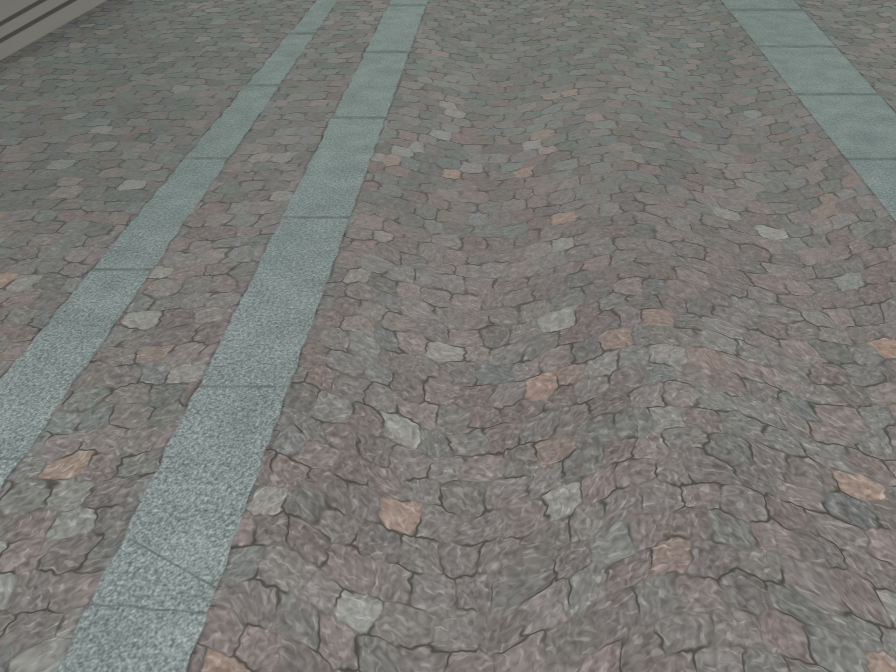
A WebGL 2 fragment shader for this texture:

```glsl
#version 300 es
precision highp float;
// Worn cobbled pavement in perspective, crossed by three strips of granite slabs.
uniform vec2 u_resolution;
out vec4 outColor;

const float HORIZON = 0.4;    // height of the horizon above the top edge
const float STONE = 0.052;    // cobble size on the ground plane

float hash(vec2 p) {
  vec3 q = fract(p.xyx * 0.1031);
  q += dot(q, q.yzx + 33.33);
  return fract((q.x + q.y) * q.z);
}

vec2 hash2(vec2 p) { return vec2(hash(p), hash(p + 71.7)); }

// Gradient noise, roughly -0.7 to 0.7
float noise(vec2 p) {
  vec2 i = floor(p), f = fract(p), w = f * f * (3.0 - 2.0 * f);
  vec4 corner;
  for (int k = 0; k < 4; k++) {
    vec2 o = vec2(k & 1, k >> 1);
    float a = 6.2832 * hash(i + o);
    corner[k] = dot(vec2(cos(a), sin(a)), f - o);
  }
  return 1.4 * mix(mix(corner.x, corner.y, w.x), mix(corner.z, corner.w, w.x), w.y);
}

float fbm(vec2 p) {
  float sum = 0.0, amp = 0.6;
  for (int i = 0; i < 3; i++) { sum += amp * noise(p); p = p * 2.1 + 17.3; amp *= 0.5; }
  return sum;
}

// Staggered squarish cells: x = distance to the joint, yz = cell id
vec3 cobbles(vec2 p) {
  vec2 base = floor(p), id = base;
  float near = 9.0, next = 9.0;
  for (int j = -1; j <= 1; j++)
    for (int i = -2; i <= 1; i++) {
      vec2 cell = base + vec2(i, j);
      vec2 centre = cell + 0.5 + 0.36 * (hash2(cell) - 0.5);
      centre.x += 0.5 * mod(cell.y, 2.0);
      vec2 r = p - centre;
      r *= r;
      float dist = sqrt(sqrt(dot(r, r)));
      if (dist < near) { next = near; near = dist; id = cell; }
      else next = min(next, dist);
    }
  return vec3(next - near, id);
}

// Distance to a strip whose edges are (x at the top, slope); negative inside
float strip(vec2 q, vec2 left, vec2 right) {
  return max(left.x + left.y * q.y - q.x, q.x - right.x - right.y * q.y);
}

// Screen distance to slab joints repeating with ground depth
float slabJoint(float depth, float period, float phase, float toScreen) {
  return abs(fract((depth - phase) / period + 0.5) - 0.5) * period * toScreen;
}

float segment(vec2 p, vec2 a, vec2 b) {
  vec2 d = b - a;
  return length(p - a - d * clamp(dot(p - a, d) / dot(d, d), 0.0, 1.0));
}

vec3 stoneColor(vec2 id, vec2 q) {
  float kind = hash(id + 5.3), tone = hash(id + 31.9) - 0.5;
  vec3 brown = vec3(0.488, 0.464, 0.454), green = vec3(0.448, 0.466, 0.448);
  float edge = smoothstep(0.5, 0.0, q.y) * 0.7 + smoothstep(0.6, 0.0, q.x) * 0.3;
  vec3 c = mix(brown, green, clamp(edge + 0.9 * (hash(id + 12.1) - 0.4), 0.0, 1.0));
  c += 0.055 * tone + vec3(0.02, -0.003, -0.006) * (hash(id + 47.7) - 0.5);
  float accent = smoothstep(0.05, 0.5, q.y) * 0.6 + 0.3;
  c = mix(c, vec3(0.57, 0.575, 0.555), accent * step(0.93, kind) * (0.6 + tone));
  return mix(c, vec3(0.6, 0.525, 0.48), accent * step(kind, 0.03) * (0.7 + tone));
}

void main() {
  float px = 1.0 / u_resolution.y;
  vec2 p = gl_FragCoord.xy * px;
  vec2 q = vec2(p.x, 1.0 - p.y);              // y measured down from the top
  float d = q.y + HORIZON;
  vec2 ground = vec2(q.x - 0.78, 1.57) / d;
  float toScreen = d * d / 1.57;
  float closeUp = smoothstep(0.4, 1.2, d);

  // Slab strips and their joints
  vec2 e = q + 0.003 * d * noise(ground * 25.0);
  float a = strip(e, vec2(0.472, -0.836), vec2(0.503, -0.69));
  float b = strip(e, vec2(0.582, -0.5), vec2(0.637, -0.36));
  float c = strip(e, vec2(1.073, 0.79), vec2(1.181, 0.9));
  float slab = min(a, min(b, c));
  float joint = a < 0.0 ? slabJoint(ground.y, 0.51, 0.43, toScreen)
              : b < 0.0 ? slabJoint(ground.y, 0.56, 0.49, toScreen)
              : slabJoint(ground.y, 0.44, 0.266, toScreen);
  joint = min(joint, segment(e, vec2(0.19, 0.8), vec2(0.325, 0.877)));
  joint = min(joint, segment(e, vec2(0.12, 0.898), vec2(0.315, 0.912)));

  // Cobbles, laid in soft arcs on the open field and straight beside the strips
  float arc = 0.5 + 0.5 * cos(6.2832 * (ground.x - 0.22) / 0.6);
  float bow = b > 0.0 && q.x > 0.637 - 0.36 * q.y ? 0.11 : 0.02;
  vec2 laid = vec2(ground.x, ground.y - bow * arc) / STONE;
  laid += 0.22 * vec2(noise(laid * 0.8), noise(laid * 0.8 + 40.0));
  laid += 0.07 * vec2(noise(laid * 5.0), noise(laid * 5.0 + 23.0));
  vec3 cell = cobbles(laid);
  float soft = px / (STONE * toScreen);
  float gap = 1.0 - smoothstep(0.0, 0.09 + 0.9 * soft, cell.x);
  vec3 color = stoneColor(cell.yz, q);

  // Rough stone faces: grain, pale flecks and broken dark joints
  color += 0.07 * fbm(laid * 4.0) * (0.5 + closeUp);
  color += 0.07 * noise(laid * vec2(9.0, 7.0)) * closeUp;
  float tilt = 6.2832 * hash(cell.yz + 3.0);
  vec2 turned = mat2(cos(tilt), sin(tilt), -sin(tilt), cos(tilt)) * laid;
  float fleck = smoothstep(0.22, 0.55, noise(turned * vec2(3.0, 8.0)));
  color += 0.075 * closeUp * fleck;
  float wear = smoothstep(-0.28, 0.3, noise(laid * 1.3 + 8.0));
  vec3 mortar = mix(vec3(0.43, 0.41, 0.39), vec3(0.28, 0.275, 0.255), wear);
  color = mix(color, mortar, gap * (0.35 + 0.5 * wear) * mix(0.5, 1.0, closeUp));

  // Granite speckle and contact shadow along the slabs
  vec3 granite = mix(vec3(0.475, 0.525, 0.51), vec3(0.525, 0.565, 0.56), smoothstep(0.1, 0.8, q.y));
  float speckle = noise(ground * vec2(170.0, 140.0)) + noise(ground * vec2(310.0, 270.0) + 9.0);
  granite += (0.025 + 0.085 * closeUp) * speckle + 0.05 * fbm(ground * 16.0);
  float jointLine = 1.0 - smoothstep(0.0005, 0.0015 + 1.2 * px, joint);
  granite = mix(granite, vec3(0.35, 0.385, 0.37), jointLine * (0.5 + 0.4 * noise(ground * 40.0)));
  color *= 1.0 - 0.22 * smoothstep(0.006 * d + px, 0.0, slab) * (0.6 + noise(ground * 15.0));
  color = mix(color, granite, smoothstep(1.3 * px, -1.3 * px, slab));

  // Banded kerb in the upper left corner
  float kerb = q.x / 0.16 + q.y / 0.09;
  float kerbSoft = 14.0 * px;
  float groove = min(abs(kerb - 0.4), abs(kerb - 0.68));
  vec3 kerbColor = mix(vec3(0.3, 0.3, 0.28), vec3(0.5, 0.5, 0.47), smoothstep(0.02, 0.04 + kerbSoft, groove));
  color *= 1.0 - 0.18 * smoothstep(1.5, 1.0, kerb);
  color = mix(color, kerbColor, smoothstep(1.0 + kerbSoft, 1.0 - kerbSoft, kerb));

  // Broad stains and gentle darkening to the left and top
  color *= 1.0 + 0.06 * fbm(q * 4.0);
  color *= 1.0 - 0.12 * smoothstep(0.5, 0.0, q.x) * smoothstep(0.7, 0.0, q.y);
  outColor = vec4(color, 1.0);
}
```
